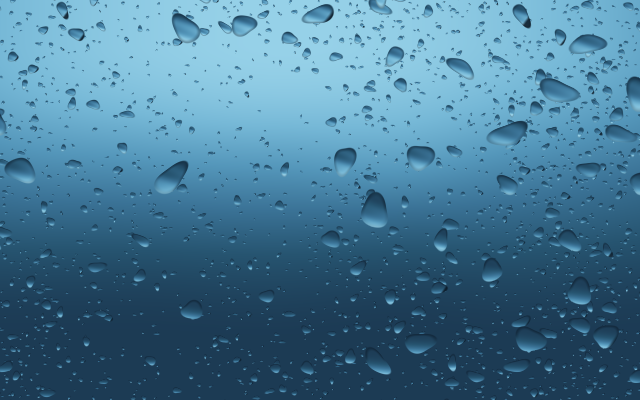
Reproduce this texture procedurally as a Shadertoy shader.

```glsl
const vec3 PALETTE[6] = vec3[6](
    vec3(0.11, 0.23, 0.33), vec3(0.15, 0.33, 0.44), vec3(0.23, 0.45, 0.59),
    vec3(0.33, 0.59, 0.73), vec3(0.46, 0.72, 0.84), vec3(0.59, 0.82, 0.91));
const vec3 INK = vec3(0.03, 0.08, 0.13);

// Per layer: cell size, smallest radius, largest radius, share of filled cells
const vec4 LAYERS[4] = vec4[4](
    vec4(0.020, 0.0018, 0.0042, 0.42), vec4(0.038, 0.0045, 0.0090, 0.48),
    vec4(0.068, 0.0095, 0.0170, 0.42), vec4(0.125, 0.0210, 0.0370, 0.40));

const float HORIZON_LOW = 0.15;
const float HORIZON_HIGH = 0.90;
const float VIGNETTE = 0.24;
const float WOBBLE = 0.17;
const float RIM_SHADE = 0.50;

vec4 hash4(vec3 p) {
    vec4 q = fract(p.xyzx * vec4(0.1031, 0.1030, 0.0973, 0.1099));
    q += dot(q, q.wzxy + 33.33);
    return fract((q.xxyz + q.yzzw) * q.zywx);
}

float valueNoise(vec2 p) {
    vec2 i = floor(p), f = fract(p);
    f = f * f * (3.0 - 2.0 * f);
    float low = mix(hash4(vec3(i, 91.0)).x, hash4(vec3(i + vec2(1, 0), 91.0)).x, f.x);
    float high = mix(hash4(vec3(i + vec2(0, 1), 91.0)).x, hash4(vec3(i + 1.0, 91.0)).x, f.x);
    return mix(low, high, f.y);
}

// Light level 0..1 to colour
vec3 ramp(float level) {
    float t = clamp(level, 0.0, 1.0) * 5.0;
    int i = min(int(t), 4);
    return mix(PALETTE[i], PALETTE[i + 1], t - float(i));
}

// Blurred view behind the glass: bright sky above a dark ground
float skyLevel(vec2 p, float aspect) {
    float side = p.x / aspect - 0.45;
    float haze = 0.03 * (valueNoise(p * vec2(3.0, 5.0)) - 0.5);
    float sky = smoothstep(HORIZON_LOW, HORIZON_HIGH, p.y + haze);
    return sky * (1.0 - VIGNETTE * 4.0 * side * side);
}

// Drops gather in upright streaks, towards the sides and right of centre
float crowding(vec2 p, float aspect) {
    float x = p.x / aspect;
    float streaks = valueNoise(p * vec2(9.0, 4.0) + 7.0);
    float sides = smoothstep(0.2, 0.0, x) + smoothstep(0.45, 0.62, x);
    return (0.35 + 1.1 * streaks) * (0.75 + 0.45 * sides);
}

// Wobbly outline in units of the radius, negative inside
float dropShape(vec2 q, vec4 seed) {
    float turn = (seed.x - 0.5) * 1.5;
    q = mat2(cos(turn), -sin(turn), sin(turn), cos(turn)) * q;
    float stretch = mix(0.78, 1.3, seed.y * seed.y);
    q *= vec2(stretch, 1.0 / stretch);
    float angle = atan(q.y, q.x);
    float bumps = sin(2.0 * angle + 6.28 * seed.z) + 0.6 * sin(3.0 * angle + 6.28 * seed.w);
    return length(q) * (1.0 + WOBBLE * bumps) - 1.0;
}

// The lens flips the view: dark at the top, bright at the foot
vec3 dropColour(vec2 q, float d, float sky, vec4 seed) {
    float foot = clamp(0.5 - 0.5 * q.y - 0.12 * q.x * (seed.w - 0.3), 0.0, 1.0);
    foot = pow(foot, mix(2.8, 1.1, sky));
    float level = mix(mix(0.02, 0.24, sky), mix(0.85, 0.98, sky), foot);
    level += 0.12 * sky * sin(5.0 * q.y + 2.0 * q.x + 6.28 * seed.z);
    vec3 colour = ramp(level);

    float rim = smoothstep(-0.32, 0.0, d);
    float shaded = mix(smoothstep(-0.2, 0.6, q.y), 0.75, sky);
    colour = mix(colour, INK, RIM_SHADE * rim * shaded);

    // A few drops carry a near-black crescent at the lower right
    float crescent = smoothstep(0.55, 0.95, dot(q, vec2(0.8, -0.6)));
    return mix(colour, INK, 0.85 * crescent * step(0.8, seed.x));
}

void mainImage(out vec4 fragColor, in vec2 fragCoord) {
    vec2 p = fragCoord / iResolution.y;
    float aspect = iResolution.x / iResolution.y;
    float pixel = 1.0 / iResolution.y;
    float sky = skyLevel(p, aspect);
    vec3 colour = ramp(sky);

    // Small drops first, large ones over them
    for (int layer = 0; layer < 4; layer++) {
        vec4 kind = LAYERS[layer];
        vec2 home = floor(p / kind.x);
        for (int k = 0; k < 9; k++) {
            vec2 cell = home + vec2(k % 3 - 1, k / 3 - 1);
            vec4 place = hash4(vec3(cell + 20.0, float(layer) * 17.0 + 3.0));
            vec2 centre = (cell + 0.1 + 0.8 * place.xy) * kind.x;
            if (place.z > kind.w * crowding(centre, aspect)) continue;

            vec4 seed = hash4(vec3(cell + 60.0, float(layer) * 13.0 + 5.0));
            float radius = mix(kind.y, kind.z, place.w * place.w);
            vec2 q = (p - centre) / radius;
            if (dot(q, q) > 6.0) continue;
            float d = dropShape(q, seed);
            float cover = smoothstep(0.8 * pixel, -0.8 * pixel, d * radius);
            colour = mix(colour, dropColour(q, d, sky, seed), cover);
        }
    }
    fragColor = vec4(colour, 1.0);
}
```
